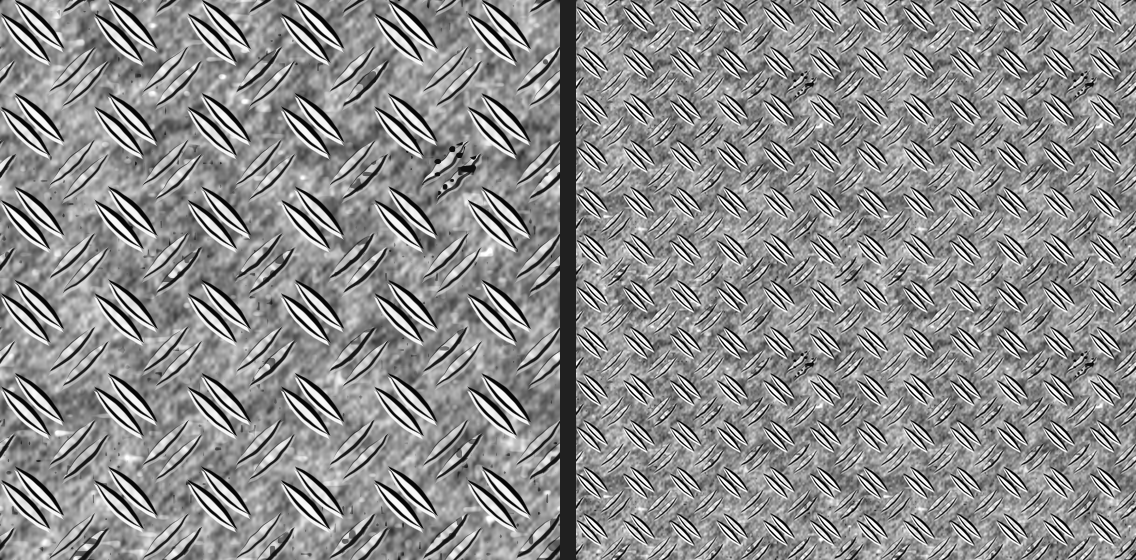
Left: one tile. Right: repeated 2 by 2.
Write a three.js fragment shader that draws this texture.

```glsl
// Worn steel tread plate: 6 by 6 cells of paired raised bars slanting in alternate directions.
varying vec2 vUv;

float hash(vec2 p) {
  vec3 a = fract(vec3(p.xyx) * 0.1031);
  a += dot(a, a.yzx + 33.33);
  return fract((a.x + a.y) * a.z);
}

// Value noise whose lattice wraps after "period" steps.
float noise(vec2 p, vec2 period) {
  vec2 i = floor(p), f = fract(p);
  f = f * f * (3.0 - 2.0 * f);
  float a = hash(mod(i, period));
  float b = hash(mod(i + vec2(1.0, 0.0), period));
  float c = hash(mod(i + vec2(0.0, 1.0), period));
  float d = hash(mod(i + 1.0, period));
  return mix(mix(a, b, f.x), mix(c, d, f.x), f.y);
}

float tiled(vec2 uv, vec2 count) {
  return noise(uv * count, count);
}

// Coverage of a pointed lens lying along x.
float lens(vec2 q, float halfLength, float halfWidth) {
  float u = q.x / halfLength;
  return 1.0 - smoothstep(-0.009, 0.009, abs(q.y) - halfWidth * (1.0 - u * u));
}

// Brushed, blotchy grey metal.
float metal(vec2 uv) {
  vec2 diagonal = vec2(uv.x + uv.y, uv.x - uv.y) * vec2(36.0, 84.0);
  float streak = noise(diagonal, vec2(36.0, 84.0)) - 0.5;
  float blotch = tiled(uv, vec2(22.0, 18.0)) - 0.5;
  float grain = tiled(uv, vec2(150.0, 110.0)) - 0.5;
  float relief = tiled(uv, vec2(54.0)) - tiled(uv + vec2(0.007, -0.007), vec2(54.0));
  return 0.55 + 0.27 * streak + 0.26 * blotch + 0.24 * grain + 0.20 * relief;
}

void main() {
  vec2 uv = vUv;
  vec2 p = vec2(uv.x, 1.0 - uv.y) * 6.0;
  float shade = metal(uv);
  float wobble = tiled(uv, vec2(72.0)) - 0.5;
  float fine = tiled(uv, vec2(132.0, 96.0));

  // Sparse pale scuffs and dark pits.
  shade += 0.3 * smoothstep(0.76, 0.95, tiled(uv, vec2(48.0, 66.0))) * tiled(uv, vec2(9.0));
  shade -= 0.3 * smoothstep(0.85, 0.97, fine) * smoothstep(0.55, 0.8, tiled(uv, vec2(11.0)));

  for (int k = 0; k < 4; k++) {
    bool falling = k < 2;
    float second = mod(float(k), 2.0);
    vec2 center = falling ? vec2(0.277, 0.406) + second * vec2(0.148, -0.146)
                          : vec2(0.777, 0.742) + second * vec2(0.141, 0.153);

    // Bar frame: x runs along the bar, y toward its shadowed side.
    vec2 shifted = p - center + 0.5;
    vec2 cell = mod(floor(shifted), 6.0);
    vec2 local = fract(shifted) - 0.5;
    float side = falling ? -1.0 : 1.0;
    vec2 q = vec2(local.x - side * local.y, local.x + side * local.y) * 0.7071;
    float variety = hash(cell + float(k) * 17.0 + 3.0);

    if (falling) {
      q.y += 0.006 * wobble;
      float rim = lens(q - vec2(0.022, -0.034), 0.365, 0.072);
      float outline = lens(q, 0.368, 0.076);
      float face = lens(q + vec2(0.0, 0.009), 0.335, 0.034 + 0.005 * variety);
      shade = mix(shade, 0.97, rim);
      shade = mix(shade, 0.02, outline);
      shade = mix(shade, 0.98 - 0.16 * fine * variety, face);
    } else {
      // One badly dented cell; a few others are lightly chipped.
      float dented = 1.0 - step(0.5, length(cell - vec2(4.0, 1.0)));
      float wear = max(dented, 0.55 * step(0.72, variety));
      q.y += (0.014 + 0.03 * dented) * wobble;
      float halo = lens(q - vec2(-0.018, 0.022), 0.36, 0.064);
      float outline = lens(q, 0.335, 0.056 + 0.010 * variety);
      float face = lens(q + vec2(0.0, 0.008 + 0.009 * variety), 0.325, 0.040);
      float ridges = noise(vec2(uv.x + uv.y, uv.x - uv.y) * vec2(102.0, 30.0), vec2(102.0, 30.0));
      float light = 0.98 - 0.34 * ridges - 0.5 * max(q.y, 0.0) / 0.05 * 0.4;
      float chip = smoothstep(0.62, 0.76, tiled(uv, vec2(78.0, 90.0))) * wear;
      shade = mix(shade, 0.86, halo * 0.55);
      shade = mix(shade, 0.04, outline * (0.93 - 0.25 * dented * fine));
      shade = mix(shade, light, face);
      shade = mix(shade, 0.05, chip * lens(q, 0.35, 0.075 + 0.03 * dented));
    }
  }
  gl_FragColor = vec4(vec3(clamp(shade, 0.0, 1.0)), 1.0);
}
```
